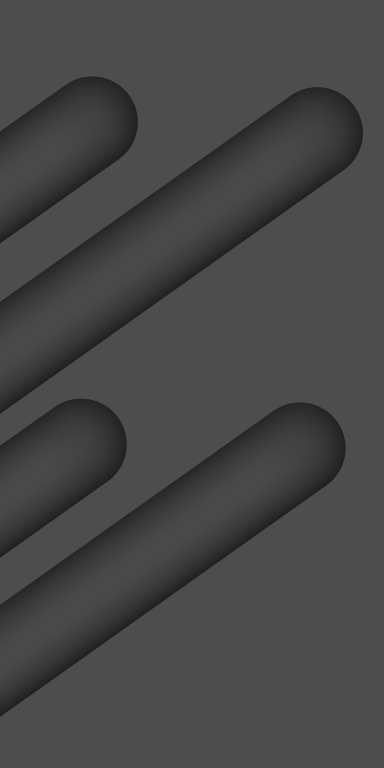
Reproduce this background procedurally as a WebGL 2 fragment shader.

```glsl
#version 300 es
precision highp float;
// Matte grey panel with four round-ended slanted grooves sunk into it.
// Each groove is a half-infinite capsule distance field running to the lower
// left, shaded by an inner shadow that fades from its rim to its axis.

uniform vec2 u_resolution;
out vec4 outColor;

const float RADIUS = 0.119;   // groove half width, in canvas widths
const float SLOPE = 0.617;    // groove angle in radians
const float PANEL = 0.302;
const float FLOOR_GREY = 0.287;
const float RIM_GREY = 0.135;

// Position relative to the tip: x along the groove axis, y across it.
vec2 toGroove(vec2 p, vec2 tip, float angle) {
  vec2 axis = vec2(cos(angle), sin(angle));
  vec2 q = p - tip;
  return vec2(dot(q, axis), dot(q, vec2(-axis.y, axis.x)));
}

// Signed distance to a capsule that extends endlessly along -x.
float grooveDistance(vec2 q, float radius) {
  return length(vec2(max(q.x, 0.0), q.y)) - radius;
}

// Inner shadow: dark rim, soft floor, a little deeper in the rounded end.
float grooveShade(vec2 q, float dist, float radius) {
  float depth = clamp(-dist / radius, 0.0, 1.0);
  float light = 1.0 - (1.0 - depth) * (1.0 - depth);
  light *= mix(0.7, 1.0, smoothstep(-1.0, 1.2, -q.x / radius));
  float rim = RIM_GREY + 0.012 * clamp(q.y / radius, -1.0, 1.0);
  return mix(rim, FLOOR_GREY, light);
}

void main() {
  vec2 p = gl_FragCoord.xy / u_resolution.x;
  p.y *= 2.0 * u_resolution.x / u_resolution.y;
  float pixel = 1.0 / u_resolution.x;

  // Centres of the rounded ends, upper pair then lower pair
  vec2 tips[4] = vec2[4](vec2(0.240, 1.682), vec2(0.826, 1.654),
                         vec2(0.211, 0.843), vec2(0.781, 0.833));

  float grey = PANEL;
  for (int i = 0; i < 4; i++) {
    vec2 q = toGroove(p, tips[i], SLOPE);
    float dist = grooveDistance(q, RADIUS);
    float cover = 1.0 - smoothstep(-0.6 * pixel, 0.6 * pixel, dist);
    grey = mix(grey, grooveShade(q, dist, RADIUS), cover);
  }
  outColor = vec4(vec3(grey), 1.0);
}
```
